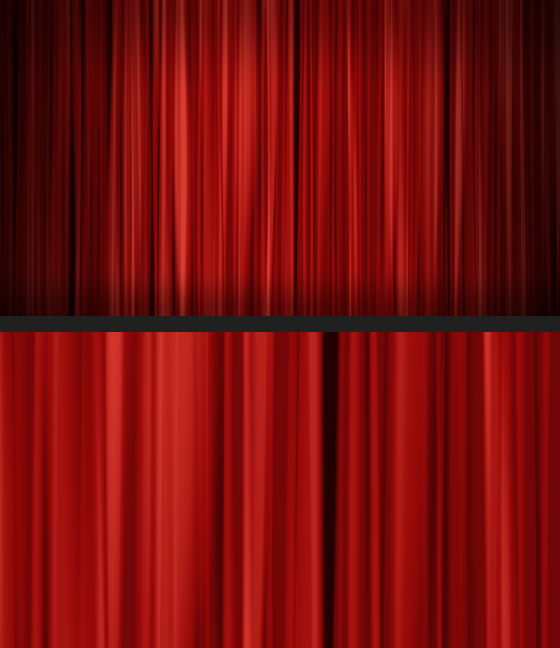
Top, the full canvas; bottom, a detail of the centre.
This texture is drawn by a Shadertoy shader. Its source:

```glsl
// A closed red stage curtain: irregular vertical folds, dim at the borders.
// Three layers of jittered folds (broad sheens, fine pleats, dark creases)
// sum to a shade value, which is coloured by a ramp and then vignetted.

// Folds across the canvas in each layer
const float SHEEN_COUNT  = 26.0;
const float PLEAT_COUNT  = 78.0;
const float CREASE_COUNT = 54.0;

// Smallest and largest half width of a fold, in cells of its layer
const vec2 SHEEN_WIDTH  = vec2(0.28, 0.85);
const vec2 PLEAT_WIDTH  = vec2(0.22, 0.60);
const vec2 CREASE_WIDTH = vec2(0.18, 0.55);

// Contribution of each layer to the shade
const float BASE_SHADE   = 0.33;
const float SHEEN_GAIN   = 0.50;
const float PLEAT_GAIN   = 0.36;
const float CREASE_DEPTH = 0.55;

const float JITTER = 0.40;   // sideways scatter of folds, in cells
const float DRIFT  = 0.14;   // sideways sway along the height, in cells
const float TAPER  = 0.45;   // change of fold width along the height

const vec3 SHADOW_RED = vec3(0.13, 0.000, 0.005);
const vec3 CLOTH_RED  = vec3(0.59, 0.035, 0.030);
const vec3 LIGHT_RED  = vec3(0.87, 0.240, 0.190);

const float BORDER_LIGHT = 0.15;  // brightness left at the side borders
const float TOP_LIGHT    = 0.70;
const float BOTTOM_LIGHT = 0.62;

float hash(float n, float seed) {
    return fract(sin(n * 127.1 + seed * 311.7) * 43758.55);
}

// Strongest fold at uv, 0 to 1; each fold has one soft and one crisp flank.
float foldLayer(vec2 uv, float count, vec2 widthRange, float seed) {
    float x = uv.x * count;
    float cell = floor(x);
    float minWidth = 1.5 * count / iResolution.x;
    float strongest = 0.0;

    for (int k = -2; k <= 2; k++) {
        float id = cell + float(k);
        float phase = 6.2832 * hash(id, seed);
        float sway = sin(uv.y * mix(1.5, 4.0, hash(id, seed + 1.0)) + phase);
        float swell = sin(uv.y * mix(2.0, 5.5, hash(id, seed + 2.0)) + phase * 2.0);

        float jitter = JITTER * (2.0 * hash(id, seed + 3.0) - 1.0);
        float offset = x - (id + 0.5 + jitter + DRIFT * sway);

        float side = hash(id, seed + 4.0) < 0.5 ? -1.0 : 1.0;
        float flank = offset * side < 0.0 ? 0.5 : 1.0;
        float width = mix(widthRange.x, widthRange.y, hash(id, seed + 5.0));
        width = max(width * (1.0 + TAPER * swell) * flank, minWidth);

        float profile = 1.0 - smoothstep(0.15, 1.0, abs(offset) / width);
        float strength = mix(0.2, 1.0, hash(id, seed + 6.0));
        strength *= 0.85 + 0.15 * swell;
        strongest = max(strongest, profile * strength);
    }
    return strongest;
}

vec3 clothRamp(float shade) {
    vec3 color = mix(SHADOW_RED, CLOTH_RED, smoothstep(0.0, 0.52, shade));
    return mix(color, LIGHT_RED, smoothstep(0.45, 1.0, shade));
}

float vignette(vec2 uv) {
    float sideDistance = min(uv.x, 1.0 - uv.x);
    float sides = mix(BORDER_LIGHT, 1.0, smoothstep(-0.12, 0.38, sideDistance));
    float top = mix(TOP_LIGHT, 1.0, smoothstep(0.0, 0.32, 1.0 - uv.y));
    float bottom = mix(BOTTOM_LIGHT, 1.0, smoothstep(0.0, 0.16, uv.y));
    return sides * top * bottom;
}

void mainImage(out vec4 fragColor, in vec2 fragCoord) {
    vec2 uv = fragCoord / iResolution.xy;

    // Layered folds
    float sheen  = foldLayer(uv, SHEEN_COUNT, SHEEN_WIDTH, 1.0);
    float pleat  = foldLayer(uv, PLEAT_COUNT, PLEAT_WIDTH, 11.0);
    float crease = foldLayer(uv, CREASE_COUNT, CREASE_WIDTH, 23.0);

    // Squaring the crease keeps only a few folds truly dark
    float shade = BASE_SHADE + SHEEN_GAIN * sheen + PLEAT_GAIN * pleat
                - CREASE_DEPTH * crease * crease;

    fragColor = vec4(clothRamp(clamp(shade, 0.0, 1.0)) * vignette(uv), 1.0);
}
```
